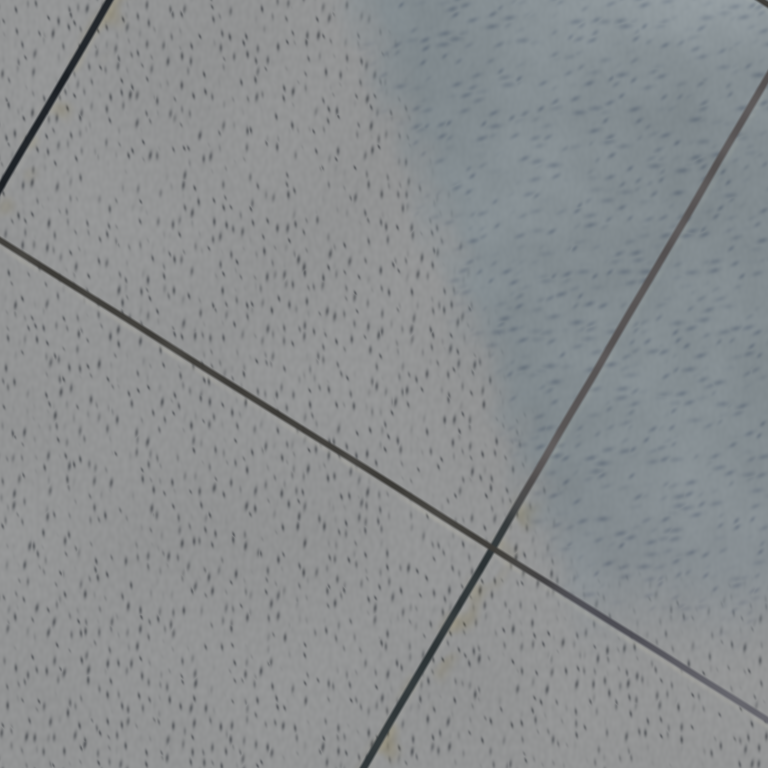
This texture is drawn by a WebGL 2 fragment shader. Its source:

```glsl
#version 300 es
precision highp float;
// Speckled grey floor tiles on a slant, with thin dark joints and a damp bluish patch.
uniform vec2 u_resolution;
out vec4 fragColor;

vec2 hash2(vec2 p) {
  vec3 q = fract(p.xyx * vec3(0.1031, 0.1030, 0.0973));
  q += dot(q, q.yzx + 33.33);
  return fract((q.xx + q.yz) * q.zy);
}

float gradientNoise(vec2 p) {
  vec2 i = floor(p), f = fract(p);
  vec2 w = f * f * f * (f * (f * 6.0 - 15.0) + 10.0);
  vec4 corner;
  for (int k = 0; k < 4; k++) {
    vec2 o = vec2(k & 1, k >> 1);
    float a = 6.2832 * hash2(i + o + 50.0).x;
    corner[k] = dot(vec2(cos(a), sin(a)), f - o);
  }
  vec2 rows = mix(corner.xz, corner.yw, w.x);
  return mix(rows.x, rows.y, w.y);
}

// Darkness of jittered, elongated grains; blur widens and softens them.
float specks(vec2 p, float lean, float blur) {
  vec2 cell = floor(p);
  float dark = 0.0;
  for (int y = -1; y <= 1; y++)
  for (int x = -1; x <= 1; x++) {
    vec2 id = cell + vec2(x, y);
    vec2 r = hash2(id + 7.0), s = hash2(id + 91.0);
    float a = lean + (s.x - 0.5) * 0.9;
    vec2 d = p - id - 0.1 - 0.8 * r;
    d = vec2(d.x * cos(a) - d.y * sin(a), d.x * sin(a) + d.y * cos(a));
    d /= vec2(0.15, 0.28) * (0.75 + 0.5 * s.x) * blur;
    dark = max(dark, exp(-dot(d, d)) * smoothstep(0.2, 1.0, s.y));
  }
  return dark;
}

float band(float d, float halfWidth, float soft) {
  return 1.0 - smoothstep(halfWidth - soft, halfWidth + soft, abs(d));
}

void main() {
  float px = 1.0 / min(u_resolution.x, u_resolution.y);
  vec2 uv = gl_FragCoord.xy * px;
  float cloud = gradientNoise(uv * 5.0);
  float mottle = gradientNoise(uv * 23.0 + 11.0);

  // Damp patch
  float side = uv.x - 0.46 - 0.36 * (1.0 - uv.y);
  float wet = smoothstep(-0.04, 0.05, side + 0.03 * mottle)
            * smoothstep(0.13, 0.28, uv.y + 0.05 * cloud);

  // Tile surface
  vec3 dry = vec3(0.578, 0.583, 0.585) + 0.018 * cloud;
  vec3 damp = vec3(0.515, 0.55, 0.567) + 0.035 * cloud + 0.02 * mottle;
  damp += 0.07 * smoothstep(0.9, 1.02, uv.y) * smoothstep(0.6, 0.9, uv.x);
  damp += vec3(0.02, 0.01, 0.01) * smoothstep(0.5, 0.1, uv.y);
  vec3 color = mix(dry, damp, wet);

  // Grain: crisp when dry, slanted and blurred when damp
  color -= 0.022 * gradientNoise(uv * vec2(150.0, 95.0)) * (1.0 - 0.4 * wet);
  float crisp = specks(uv * vec2(74.0, 60.0), -0.2, 1.0);
  float smeared = specks(uv * vec2(55.0, 66.0) + 31.0, 1.0, 1.35);
  color -= vec3(0.205, 0.2, 0.19) * crisp * (1.0 - wet);
  color -= vec3(0.085, 0.08, 0.06) * smeared * wet;

  // Square tile grid, tilted
  vec2 grid = vec2(dot(uv, vec2(0.863, -0.505)) - 0.4085,
                   dot(uv, vec2(0.530, 0.848)) - 0.583) / 0.79;
  vec2 index = round(grid);
  vec2 joint = (grid - index) * 0.79;
  joint += 0.0012 * vec2(gradientNoise(uv * 9.0), gradientNoise(uv * 9.0 + 40.0));

  // Pale chipped rims and ochre stains beside the joints
  float soft = max(0.0022, px);
  float rim = max(band(joint.y + 0.0075, 0.002, 0.004),
                  0.7 * band(joint.x - 0.008, 0.002, 0.004));
  color += vec3(0.055, 0.05, 0.03) * rim * (0.7 + mottle);
  float stain = smoothstep(0.03, 0.0, abs(joint.x - 0.012))
              * smoothstep(-0.1, 0.4, mottle) * (1.0 - wet);
  color -= vec3(0.02, 0.04, 0.1) * stain;

  // Joint colour changes along its length and between rows
  vec3 steep = mix(vec3(0.17, 0.20, 0.21), vec3(0.34, 0.325, 0.325),
                   smoothstep(0.0, 0.16, grid.y));
  steep = mix(vec3(0.10, 0.12, 0.14), steep, step(-0.5, index.x));
  vec3 shallow = mix(vec3(0.235, 0.23, 0.215), vec3(0.29, 0.29, 0.32),
                     smoothstep(0.0, 0.2, grid.x));
  shallow += 0.1 * smoothstep(0.25, 0.5, grid.x);
  color = mix(color, steep + 0.05 * mottle, band(joint.x, 0.0045, soft) * 0.95);
  color = mix(color, shallow + 0.05 * mottle, band(joint.y, 0.0038, soft) * 0.95);

  fragColor = vec4(clamp(color, 0.0, 1.0), 1.0);
}
```
